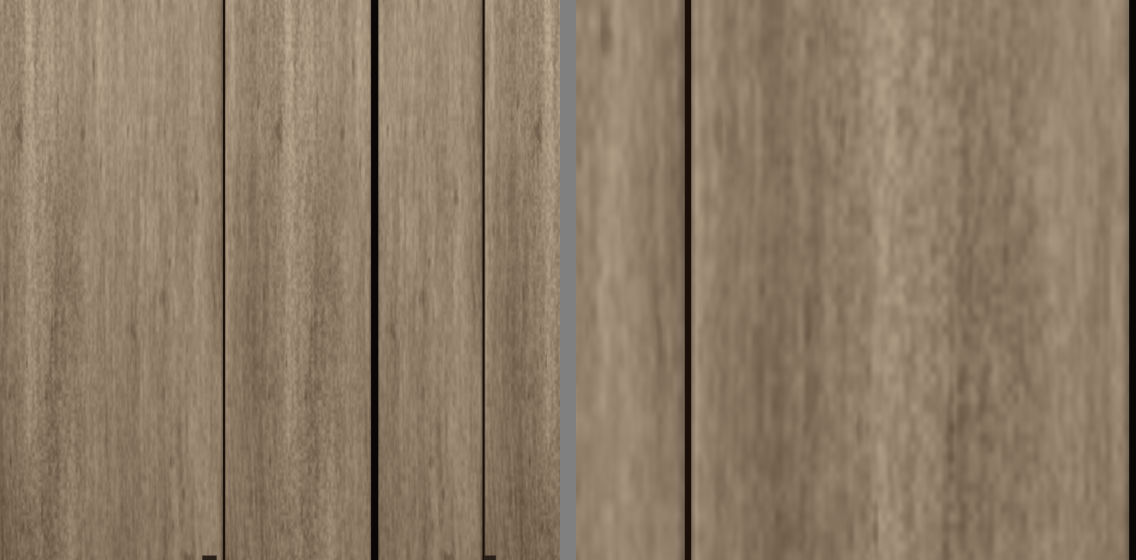
Left, the full canvas; right, a detail of the centre.
This texture is drawn by a Shadertoy shader. Its source:

```glsl
// Greige oak veneer panels with two thin seams, one wide black gap and two small pulls.
// One veneer sheet repeats at each seam; stretched value noise gives its bands,
// streaks, wavy figure and pores, with slight changes from sheet to sheet.

float hash(vec2 p) {
    vec3 q = fract(p.xyx * vec3(0.1031, 0.1030, 0.0973));
    q += dot(q, q.yzx + 33.33);
    return fract((q.x + q.y) * q.z);
}

float noise(vec2 p) {
    vec2 i = floor(p), f = fract(p);
    f = f * f * (3.0 - 2.0 * f);
    return mix(mix(hash(i), hash(i + vec2(1, 0)), f.x),
               mix(hash(i + vec2(0, 1)), hash(i + vec2(1, 1)), f.x), f.y);
}

float fbm(vec2 p) {
    float sum = 0.0, amp = 0.5;
    for (int i = 0; i < 4; i++) {
        sum += amp * noise(p);
        p = p * 2.03 + 17.7;
        amp *= 0.5;
    }
    return sum / 0.9375;
}

// Soft coverage of a vertical line
float line(float x, float center, float halfWidth, float soft) {
    return 1.0 - smoothstep(halfWidth - soft, halfWidth + soft, abs(x - center));
}

// Soft coverage of an axis-aligned box
float box(vec2 p, vec2 center, vec2 halfSize, float soft) {
    vec2 d = abs(p - center) - halfSize;
    return 1.0 - smoothstep(-soft, soft, max(d.x, d.y));
}

// Lightness of the veneer; p.x runs across one sheet
float veneer(vec2 p, float sheet) {
    // Grain lines wander slightly along their length
    vec2 w = p;
    w.x += 0.012 * (noise(vec2(p.x * 9.0, p.y * 3.0)) - 0.5);
    w.x += 0.003 * (noise(vec2(p.x * 30.0, p.y * 14.0)) - 0.5);

    float bands = fbm(vec2(w.x * 17.0 + 3.0, w.y * 1.3));
    float streaks = fbm(vec2(w.x * 75.0, w.y * 2.2 + 8.0));
    float fibres = noise(vec2(w.x * 230.0, w.y * 9.0));
    float pores = noise(vec2(w.x * 270.0, w.y * 75.0));
    float speckle = noise(vec2(w.x * 290.0, w.y * 170.0 + 5.0));

    // Flat-sawn heart: straight fibres give way to speckle and ripples
    float heart = exp(-pow((p.x - 0.135 - 0.02 * sin(p.y * 5.0)) / 0.07, 2.0));
    float ripple = sin(w.x * 420.0 + 9.0 * fbm(vec2(w.x * 26.0, w.y * 13.0)));

    float v = 0.54 + 0.55 * (bands - 0.5) + 0.42 * (streaks - 0.5);
    v += mix(0.23, 0.10, heart) * (fibres - 0.5);
    v += 0.24 * (pores - 0.5) + mix(0.10, 0.32, heart) * (speckle - 0.5);
    v += 0.05 * heart * ripple;

    // Pale and dark bands that run the full height
    v += 0.08 * exp(-pow((p.x - 0.115) / 0.018, 2.0));
    v -= 0.10 * exp(-pow((p.x - 0.165) / 0.025, 2.0)) * smoothstep(0.95, 0.4, p.y);
    v -= 0.06 * line(p.x, 0.445, 0.012, 0.01);

    // Sparse dark flecks, long and narrow
    float fleck = noise(vec2(w.x * 95.0 + 40.0, w.y * 17.0));
    v -= 0.28 * smoothstep(0.87, 0.99, fleck);

    // Each sheet differs a little
    return v + 0.05 * (fbm(p * vec2(12.0, 2.0) + sheet * 31.0) - 0.5);
}

void mainImage(out vec4 fragColor, in vec2 fragCoord) {
    vec2 uv = fragCoord / iResolution.xy;
    float aa = 0.7 / min(iResolution.x, iResolution.y);

    // Sheets start at the seams
    float period = 0.4635, seam = 0.400;
    float sheet = floor((uv.x - seam) / period);
    float across = uv.x - seam - sheet * period;
    float v = veneer(vec2(across, uv.y), sheet);

    // Light falls from above and fades toward the lower corners
    v += 0.30 * (uv.y - 0.48);
    v -= 0.16 * smoothstep(0.35, 0.0, uv.y) * smoothstep(0.25, 0.5, abs(uv.x - 0.5));
    vec3 color = mix(vec3(0.42, 0.345, 0.27), vec3(0.69, 0.62, 0.53), clamp(v, -0.1, 1.15));

    // Thin seams: shaded flank, dark core, faint lit edge
    float fromSeam = across - period * step(0.5 * period, across);
    color *= 1.0 - 0.22 * line(fromSeam, -0.001, 0.004, 0.003);
    color *= 1.0 + 0.08 * line(fromSeam, 0.005, 0.001, 0.0015);
    color = mix(color, vec3(0.10, 0.06, 0.03), line(fromSeam, 0.0, 0.0019, aa));

    // Wide gap between the doors
    float gap = 0.669;
    color *= 1.0 - 0.25 * line(uv.x, gap, 0.008, 0.003);
    color = mix(color, vec3(0.035, 0.025, 0.018), line(uv.x, gap, 0.0064, aa));

    // Pulls at the bottom edge
    float pulls = max(box(uv, vec2(0.374, 0.0), vec2(0.0128, 0.008), aa),
                      box(uv, vec2(0.875, 0.0), vec2(0.0105, 0.008), aa));
    color = mix(color, vec3(0.16, 0.125, 0.10), pulls);

    fragColor = vec4(color, 1.0);
}
```
